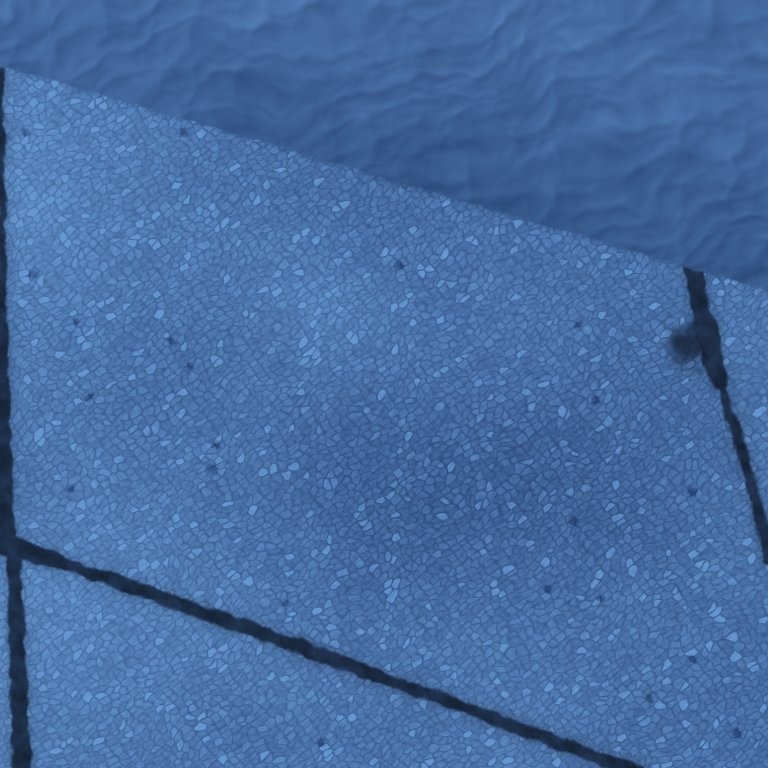
Give the GLSL for this texture, as a Shadertoy shader.

```glsl
vec2 hash2(vec2 p) {
    vec3 q = fract(p.xyx * vec3(0.1031, 0.1030, 0.0973));
    q += dot(q, q.yzx + 33.33);
    return fract((q.xx + q.yz) * q.zy);
}

// Nearest distance, second distance, random value of the nearest cell
vec3 cellular(vec2 p) {
    vec2 base = floor(p);
    vec3 result = vec3(9.0, 9.0, 0.0);
    for (int y = -1; y <= 1; y++)
    for (int x = -1; x <= 1; x++) {
        vec2 cell = base + vec2(x, y);
        float d = length(cell + 0.15 + 0.7 * hash2(cell) - p);
        if (d < result.x) result = vec3(d, result.x, hash2(cell + 71.0).x);
        else result.y = min(result.y, d);
    }
    return result;
}

// Layered, rotated sines, roughly -1 to 1
float layeredSines(vec2 p) {
    float sum = 0.0, amplitude = 0.5;
    for (int i = 0; i < 5; i++) {
        sum += amplitude * sin(p.x + 1.7 * sin(p.y + float(i)));
        p = mat2(1.28, 1.34, -1.34, 1.28) * p + 2.3;
        amplitude *= 0.6;
    }
    return sum;
}

vec2 warp(vec2 p, float frequency, float amount) {
    vec2 q = p * frequency;
    return p + amount * vec2(layeredSines(q), layeredSines(q.yx + 5.2));
}

float blob(vec2 p, vec2 center, vec2 radius) {
    vec2 q = (p - center) / radius;
    return exp(-dot(q, q));
}

// Signed distance to a segment whose radius runs from ra to rb
float taper(vec2 p, vec2 a, vec2 b, float ra, float rb) {
    vec2 ab = b - a;
    float t = clamp(dot(p - a, ab) / dot(ab, ab), 0.0, 1.0);
    return length(p - a - ab * t) - mix(ra, rb, t);
}

float jointDistance(vec2 p) {
    // Left joint
    float d = taper(p, vec2(0.001, 0.91), vec2(0.003, 0.60), 0.004, 0.006);
    d = min(d, taper(p, vec2(0.003, 0.60), vec2(0.006, 0.29), 0.006, 0.015));
    d = min(d, taper(p, vec2(0.018, 0.28), vec2(0.029, 0.0), 0.009, 0.012));
    // Diagonal joint
    d = min(d, taper(p, vec2(0.013, 0.290), vec2(0.078, 0.268), 0.014, 0.010));
    d = min(d, taper(p, vec2(0.078, 0.268), vec2(0.312, 0.186), 0.008, 0.010));
    d = min(d, taper(p, vec2(0.312, 0.186), vec2(0.560, 0.095), 0.010, 0.008));
    d = min(d, taper(p, vec2(0.560, 0.095), vec2(0.830, -0.005), 0.008, 0.009));
    // Right joint
    d = min(d, taper(p, vec2(0.903, 0.650), vec2(0.916, 0.577), 0.012, 0.013));
    d = min(d, taper(p, vec2(0.916, 0.577), vec2(0.938, 0.500), 0.017, 0.011));
    d = min(d, taper(p, vec2(0.938, 0.500), vec2(0.970, 0.401), 0.006, 0.007));
    return min(d, taper(p, vec2(0.970, 0.401), vec2(1.003, 0.270), 0.007, 0.008));
}

float rippleHeight(vec2 p) {
    float coarse = cellular(p * vec2(15.0, 27.0)).x;
    float fine = cellular(p * vec2(31.0, 50.0) + 9.0).x;
    return coarse * coarse + 0.45 * fine * fine;
}

float rippleTone(vec2 p, float edge) {
    vec2 q = warp(p, 11.0, 0.025);
    q.y -= 0.25 * q.x;
    float relief = rippleHeight(q) - rippleHeight(q + vec2(-0.006, 0.009));
    float light = mix(0.04, 0.38, smoothstep(0.0, 0.24, edge));
    light += 0.22 * blob(p, vec2(0.1, 0.93), vec2(0.3, 0.15));
    return light + 0.6 * relief + 0.12 * layeredSines(p * vec2(18.0, 34.0));
}

float slabTone(vec2 p) {
    // Broad light and stains
    float tone = 0.54 + 0.15 * layeredSines(p * 7.0 + 1.0);
    tone += 0.26 * blob(p, vec2(0.03, 0.75), vec2(0.22, 0.25));
    tone += 0.24 * blob(p, vec2(0.10, 0.15), vec2(0.35, 0.20));
    tone += 0.12 * blob(p, vec2(0.42, 0.61), vec2(0.08, 0.10));
    tone -= 0.28 * blob(p, vec2(0.72, 0.34), vec2(0.25, 0.16));
    tone -= 0.22 * blob(p, vec2(0.42, 0.39), vec2(0.18, 0.13));
    tone -= 0.15 * blob(p, vec2(0.24, 0.56), vec2(0.12, 0.13));
    tone -= 0.12 * blob(p, vec2(0.95, 0.10), vec2(0.30, 0.20));
    // Leaning grains in two sizes
    vec2 q = mat2(0.6, 0.8, -0.8, 0.6) * warp(p, 24.0, 0.006);
    vec3 grain = cellular(q * vec2(115.0, 78.0));
    vec3 grit = cellular(q * vec2(170.0, 125.0) + 31.0);
    float body = smoothstep(0.0, 0.35, grain.y - grain.x);
    tone += (body - 0.55) * 0.40 + (grain.z - 0.5) * 0.38 * body;
    tone += 0.40 * body * smoothstep(0.88, 0.98, grain.z);
    tone += (0.42 - grit.x) * 0.45;
    // Sparse pits
    vec3 pit = cellular(warp(p, 60.0, 0.004) * 15.0 + 4.0);
    return tone - 0.7 * step(0.82, pit.z) * (1.0 - smoothstep(0.04, 0.12, pit.x));
}

vec3 blueRamp(float tone) {
    return mix(vec3(0.21, 0.34, 0.54), vec3(0.35, 0.53, 0.75), clamp(tone, -0.4, 1.3));
}

void mainImage(out vec4 fragColor, in vec2 fragCoord) {
    vec2 p = fragCoord / iResolution.xy;
    float pixel = 1.0 / iResolution.y;
    float rough = layeredSines(p * 90.0);
    float edge = (p.y - 0.914 + 0.294 * p.x) / 1.042 + 0.0015 * rough;
    float onSlab = 1.0 - smoothstep(-pixel, pixel + 0.002, edge);

    // Surfaces and the worn slab rim
    float slab = slabTone(p) - 0.2 * blob(vec2(edge), vec2(0.0), vec2(0.006));
    vec3 color = mix(blueRamp(rippleTone(p, edge)), blueRamp(slab), onSlab);

    // Dark joints with a soft shadow and a ragged stain
    float joint = jointDistance(warp(p, 75.0, 0.003));
    float core = 1.0 - smoothstep(-0.003, 0.002 + pixel, joint);
    float shadow = 0.22 * exp(-max(joint, 0.0) * 140.0);
    float stain = blob(warp(p, 45.0, 0.012), vec2(0.902, 0.552), vec2(0.030, 0.038));
    stain = 0.85 * smoothstep(0.15, 0.85, stain + 0.12 * rough);
    vec3 jointColor = vec3(0.10, 0.16, 0.25) * (1.0 + 0.25 * rough);
    color = mix(color, jointColor, onSlab * max(core * 0.96, max(shadow, stain)));
    fragColor = vec4(color, 1.0);
}
```
